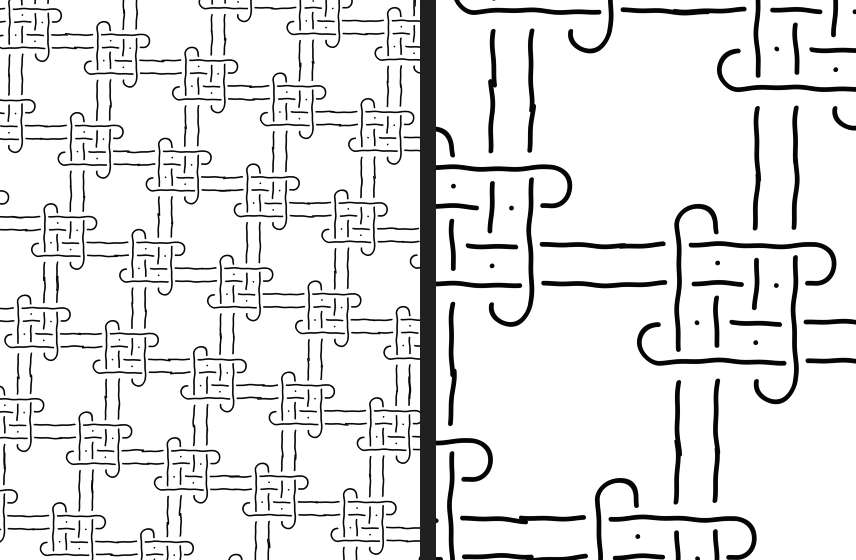
Left: the whole. Right: its middle third, enlarged.
A WebGL 2 fragment shader for this pattern:

```glsl
#version 300 es
precision highp float;
// Woven lattice of hooked double-line bands, inked by hand on white.
// Each lattice cell holds a knot, made of one arm turned four times, and two
// pairs of lines leading to the next knots; gaps show what passes under.

uniform vec2 u_resolution;
out vec4 fragColor;

// One unit is half the spacing of the lines in a band; y runs downwards.
const float CANVAS_HEIGHT = 86.6;
const vec2 STEP_ACROSS = vec2(13.62, 3.975);
const vec2 STEP_DOWN = vec2(-4.09, 14.09);
const vec2 FIRST_KNOT = vec2(37.14, 44.51);
const float HALF_WIDTH = 0.122;
const float FAR = 1e3;
const vec3 PAPER = vec3(1.0);
const vec3 INK = vec3(0.02);

float hash(vec2 p) {
    return fract(sin(dot(p, vec2(127.1, 311.7))) * 43758.5453);
}

float segment(vec2 p, vec2 a, vec2 b) {
    vec2 ab = b - a;
    float t = clamp(dot(p - a, ab) / max(dot(ab, ab), 1e-5), 0.0, 1.0);
    return length(p - a - ab * t);
}

// Hook with a long and a short leg, an inner stroke and a stub between gaps.
float knotArm(vec2 p, float hookEnd) {
    vec2 r = p - vec2(-2.0, -4.0);
    float d = r.y < 0.0 ? abs(length(r) - 1.0) : FAR;
    d = min(d, segment(p, vec2(-3.0, -4.0), vec2(-3.0, 2.38)));
    d = min(d, segment(p, vec2(-1.0, -4.0), vec2(-1.0, -hookEnd)));
    d = min(d, segment(p, vec2(-2.25, -1.0), vec2(0.2, -1.0)));
    return min(d, length(p - vec2(-1.0, -2.0)));
}

float knot(vec2 p) {
    float d = FAR;
    for (int i = 0; i < 4; i++) {
        d = min(d, knotArm(p, i < 2 ? 3.6 : 4.0));
        p = vec2(p.y, -p.x);
    }
    return d;
}

// Straight line drawn in two strokes that meet with a small sideways slip.
float bandLine(vec2 p, vec2 a, vec2 b, vec2 seed) {
    vec2 along = normalize(b - a);
    vec2 side = vec2(-along.y, along.x);
    vec2 joint = mix(a, b, 0.35 + 0.35 * hash(seed));
    vec2 slip = side * 0.2 * (hash(seed + 3.7) - 0.5);
    vec2 overlap = along * (0.1 + 1.6 * pow(hash(seed + 8.3), 10.0));
    float first = segment(p, a, joint + slip + overlap);
    return min(first, segment(p, joint - slip - overlap, b));
}

// Two lines to the knot below and two to the knot on the right.
float bands(vec2 p, vec2 cell) {
    float d = FAR;
    for (int i = 0; i < 2; i++) {
        float lane = 1.0 + 2.0 * float(i);
        vec2 seed = cell + 17.0 * lane;
        vec2 below = STEP_DOWN + vec2(4.0 - lane, -3.85);
        vec2 right = STEP_ACROSS + vec2(-3.75, lane - 4.0);
        d = min(d, bandLine(p, vec2(-lane, 4.08), below, seed));
        d = min(d, bandLine(p, vec2(3.62, lane), right, seed + 5.1));
    }
    return d;
}

// Slow waver of the pen, slightly different in each cell.
vec2 waver(vec2 p, vec2 cell) {
    float phase = 1.5 * hash(cell + 2.9);
    return 0.06 * sin(p.yx * vec2(1.25, 1.05) + vec2(phase, 2.0 + phase))
         + 0.03 * sin(p.yx * 2.9 + vec2(1.0, 4.0));
}

void main() {
    vec2 p = gl_FragCoord.xy / u_resolution.y;
    p = vec2(p.x, 1.0 - p.y) * CANVAS_HEIGHT - FIRST_KNOT;

    // Nearest lattice cell, then its neighbours
    mat2 lattice = mat2(STEP_ACROSS, STEP_DOWN);
    vec2 home = round(inverse(lattice) * p);
    float d = FAR;
    for (int j = -1; j <= 1; j++) {
        for (int i = -1; i <= 1; i++) {
            vec2 cell = home + vec2(i, j);
            vec2 q = p - lattice * cell;
            q += waver(q, cell);
            d = min(d, min(knot(q), bands(q, cell)));
        }
    }

    // Ink with an edge one pixel soft
    float pixel = CANVAS_HEIGHT / u_resolution.y;
    float ink = smoothstep(-0.65, 0.65, (HALF_WIDTH - d) / pixel);
    fragColor = vec4(mix(PAPER, INK, ink), 1.0);
}
```
